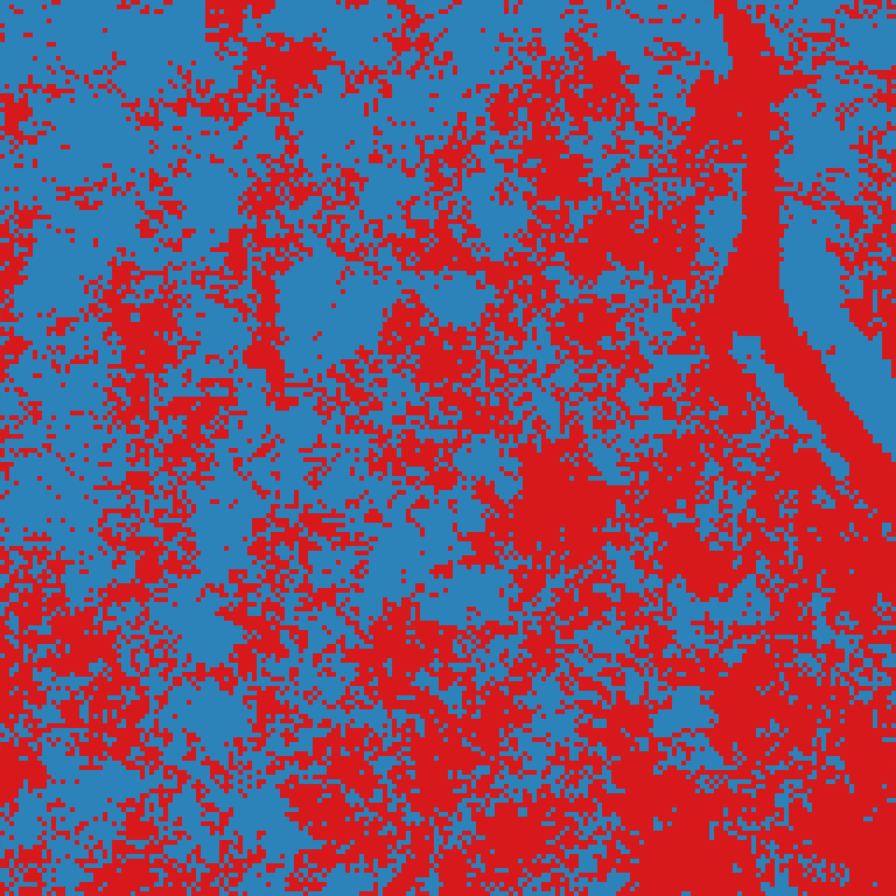
This texture is drawn by a WebGL 1 fragment shader. Its source:

```glsl
precision highp float;
// Two-tone red and blue mosaic of speckled square cells with solid patches and a forked red vein.

uniform vec2 u_resolution;

const vec3 RED = vec3(0.843, 0.098, 0.110);
const vec3 BLUE = vec3(0.170, 0.513, 0.730);
const float CELLS = 192.0;

float hash(vec2 p, float seed) {
  vec3 q = fract(vec3(p.xyx + seed * 7.31) * vec3(0.1031, 0.1030, 0.0973));
  q += dot(q, q.yzx + 33.33);
  return fract((q.x + q.y) * q.z);
}

// Smooth lattice noise centred on zero.
float valueNoise(vec2 p, float seed) {
  vec2 i = floor(p);
  vec2 f = fract(p);
  f = f * f * (3.0 - 2.0 * f);
  float low = mix(hash(i, seed), hash(i + vec2(1.0, 0.0), seed), f.x);
  float high = mix(hash(i + vec2(0.0, 1.0), seed), hash(i + vec2(1.0), seed), f.x);
  return mix(low, high, f.y) - 0.5;
}

// Cellular noise: distance to the nearest seed point and that point's random id.
vec2 cellular(vec2 p, float seed) {
  vec2 base = floor(p);
  vec2 nearest = vec2(9.0, 0.0);
  for (int y = -1; y <= 1; y++) {
    for (int x = -1; x <= 1; x++) {
      vec2 cell = base + vec2(float(x), float(y));
      vec2 point = cell + vec2(hash(cell, seed), hash(cell, seed + 1.0));
      float d = distance(p, point);
      if (d < nearest.x) nearest = vec2(d, hash(cell, seed + 2.0));
    }
  }
  return nearest;
}

// Signed patches: positive ids turn blue, negative ids turn red.
float patches(vec2 p, float seed) {
  vec2 site = cellular(p, seed);
  return (1.0 - smoothstep(0.12, 0.62, site.x)) * (site.y - 0.5);
}

vec2 warp(vec2 p) {
  return p + 1.6 * sin(p.yx * 0.41 + 1.3) + 0.9 * sin(p.yx * 0.93 + p * 0.3);
}

// Soft-edged line whose radius changes from ra to rb.
float stroke(vec2 p, vec2 a, vec2 b, float ra, float rb) {
  vec2 ab = b - a;
  float t = clamp(dot(p - a, ab) / dot(ab, ab), 0.0, 1.0);
  float d = distance(p, a + ab * t) - mix(ra, rb, t);
  return 1.0 - smoothstep(-0.004, 0.014, d);
}

float redVein(vec2 p) {
  float v = stroke(p, vec2(0.81, 1.0), vec2(0.845, 0.90), 0.004, 0.010);
  v = max(v, stroke(p, vec2(0.845, 0.90), vec2(0.850, 0.74), 0.006, 0.010));
  v = max(v, stroke(p, vec2(0.850, 0.74), vec2(0.838, 0.67), 0.012, 0.030));
  v = max(v, stroke(p, vec2(0.855, 0.66), vec2(0.875, 0.61), 0.013, 0.013));
  v = max(v, stroke(p, vec2(0.875, 0.61), vec2(1.0, 0.44), 0.013, 0.015));
  return max(v, 0.4 * stroke(p, vec2(0.30, 0.68), vec2(0.31, 0.50), 0.004, 0.012));
}

float blueBanks(vec2 p) {
  float right = stroke(p, vec2(0.885, 0.69), vec2(0.99, 0.54), 0.014, 0.032);
  float left = stroke(p, vec2(0.83, 0.61), vec2(0.94, 0.48), 0.008, 0.010);
  return max(right, left);
}

// One mosaic cell: 1 is blue, 0 is red.
float cellTone(vec2 cell) {
  vec2 p = (cell + 0.5) / CELLS;
  vec2 bent = warp(cell);
  float score = 0.62 * (hash(cell, 1.0) - 0.5);
  score += 0.75 * valueNoise(cell * vec2(0.40, 0.55), 2.0);
  score += 0.55 * valueNoise(bent * 0.13, 3.0);
  score += 0.35 * valueNoise(cell * 0.035, 4.0);
  score += 1.25 * patches(bent / 17.0, 5.0);
  score += 0.32 * (p.y - 0.5) - 0.16 * (p.x - 0.5) - 0.02;
  score += 0.9 * blueBanks(p) - 1.5 * redVein(p);
  return step(0.0, score);
}

void main() {
  vec2 grid = gl_FragCoord.xy / u_resolution * CELLS;

  // Blend the four cells around the nearest corner for smooth cell edges.
  vec2 corner = floor(grid + 0.5);
  vec2 halfEdge = max(0.5 * CELLS / u_resolution, vec2(0.16));
  vec2 w = smoothstep(-halfEdge, halfEdge, grid - corner);
  float below = mix(cellTone(corner - 1.0), cellTone(corner - vec2(0.0, 1.0)), w.x);
  float above = mix(cellTone(corner - vec2(1.0, 0.0)), cellTone(corner), w.x);

  gl_FragColor = vec4(mix(RED, BLUE, mix(below, above, w.y)), 1.0);
}
```
